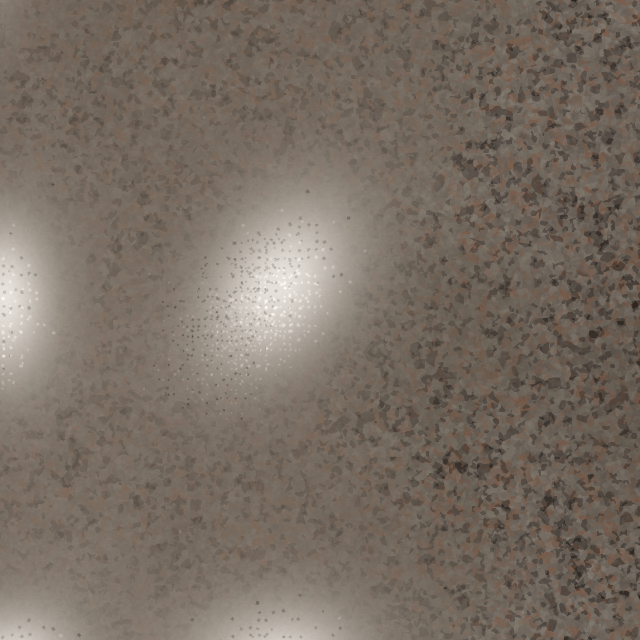
This texture is drawn by a Shadertoy shader. Its source:

```glsl
// Warm speckled granite lit by tilted soft glows with tiny square flecks

vec3 hash3(vec2 p) {
    vec3 q = fract(p.xyx * vec3(0.1031, 0.1030, 0.0973));
    q += dot(q, q.yxz + 33.33);
    return fract((q.xxy + q.yzz) * q.zyx);
}

float valueNoise(vec2 p) {
    vec2 i = floor(p), f = fract(p);
    f = f * f * (3.0 - 2.0 * f);
    return mix(mix(hash3(i).x, hash3(i + vec2(1, 0)).x, f.x),
               mix(hash3(i + vec2(0, 1)).x, hash3(i + 1.0).x, f.x), f.y);
}

// Tint offset of one mineral grain
vec3 mineral(float h) {
    vec3 grey = mix(vec3(-0.035, -0.03, -0.025), vec3(0.06, 0.065, 0.065), fract(h * 7.3));
    vec3 rust = vec3(0.04, -0.015, -0.035);
    vec3 dark = vec3(-0.15, -0.14, -0.125);
    return h < 0.14 ? dark : h < 0.30 ? rust : grey;
}

// Soft-edged cells, each filled with its own mineral
vec3 granite(vec2 p) {
    p += 0.9 * vec2(valueNoise(p * 1.3), valueNoise(p * 1.3 + 47.0));
    vec2 cell = floor(p);
    vec3 sum = vec3(0);
    float total = 1e-5;
    for (int y = -1; y <= 1; y++)
    for (int x = -1; x <= 1; x++) {
        vec2 id = cell + vec2(x, y);
        vec3 h = hash3(id + 200.0);
        vec2 d = id + h.xy - p;
        float w = exp(-18.0 * dot(d, d));
        sum += w * mineral(h.z);
        total += w;
    }
    return sum / total;
}

// Bright elliptical core with a wider halo drifting up and right
float glow(vec2 p, float angle, vec2 radii) {
    float c = cos(angle), s = sin(angle);
    mat2 turn = mat2(c, -s, s, c);
    float core = length(turn * p / radii);
    float halo = length(turn * (p - vec2(0.015, 0.03)) / radii);
    return 0.64 * exp(-core * core) + 0.34 * exp(-1.05 * sqrt(halo * halo + 0.08));
}

float lighting(vec2 p) {
    float g = glow(p - vec2(0.432, 0.548), 0.92, vec2(0.145, 0.100));
    g += glow(p - vec2(0.000, 0.525), 1.62, vec2(0.130, 0.080));
    g += 0.95 * glow(p - vec2(0.430, -0.050), 0.15, vec2(0.135, 0.095));
    g += 0.95 * glow(p - vec2(0.010, -0.045), 0.20, vec2(0.110, 0.090));
    g += 0.45 * glow(p - vec2(-0.060, 1.060), 1.20, vec2(0.130, 0.090));
    return min(g, 0.97);
}

// Scattered turned squares: x is coverage, y is a random shade
vec2 flecks(vec2 p, float cells, float seed) {
    vec2 q = p * cells, id = floor(q);
    vec3 h = hash3(id + seed), k = hash3(id + seed + 91.0);
    float light = lighting((id + 0.5) / cells);
    float chance = 0.75 * smoothstep(0.16, 0.92, light);
    vec2 d = fract(q) - 0.32 - 0.36 * h.xy;
    float c = cos(k.x * 6.28), s = sin(k.x * 6.28);
    d = abs(mat2(c, -s, s, c) * d) - vec2(0.18, mix(0.12, 0.22, k.z));
    float edge = max(0.06, cells / iResolution.y * 0.7);
    float cover = 1.0 - smoothstep(-edge, edge, max(d.x, d.y));
    return vec2(cover * step(h.z, chance), k.y);
}

void mainImage(out vec4 fragColor, in vec2 fragCoord) {
    vec2 uv = fragCoord / iResolution.xy;
    float light = lighting(uv);

    // Stone base, a little darker toward the right
    float right = smoothstep(0.35, 0.95, uv.x);
    vec3 col = mix(vec3(0.435, 0.39, 0.345), vec3(0.42, 0.38, 0.34), right);
    col -= 0.025 * right * smoothstep(0.45, 0.0, abs(uv.y - 0.42));
    col += 0.03 * (valueNoise(uv * 7.0) - 0.5);

    // Grain fades where the light washes it out
    vec3 grain = 0.65 * granite(uv * 85.0) + 0.65 * granite(uv * 145.0 + 31.0);
    float contrast = mix(0.55, 1.0, right) * exp(-4.5 * light);
    contrast *= 0.75 + 0.5 * valueNoise(uv * 9.0 + 13.0);
    col += grain * contrast;

    col = mix(col, vec3(0.97, 0.955, 0.93), light);

    // Dark flecks gather above left of each glow, pale ones below right
    vec2 slope = vec2(lighting(uv + vec2(0.01, 0)) - lighting(uv - vec2(0.01, 0)),
                      lighting(uv + vec2(0, 0.01)) - lighting(uv - vec2(0, 0.01)));
    float side = clamp(0.5 + 4.0 * dot(slope, vec2(-0.5, 0.85)), 0.0, 1.0);
    for (int i = 0; i < 3; i++) {
        vec2 fleck = flecks(uv + 0.037 * float(i), 78.0 + 27.0 * float(i), 57.0 * float(i));
        float pale = step(fleck.y, side);
        col += fleck.x * mix(-0.14, 0.10, pale) * mix(0.65, 1.0, fleck.y);
    }

    // Fine dust over everything
    col += 0.022 * (valueNoise(uv * 400.0) - 0.5);
    fragColor = vec4(clamp(col, 0.0, 1.0), 1.0);
}
```
